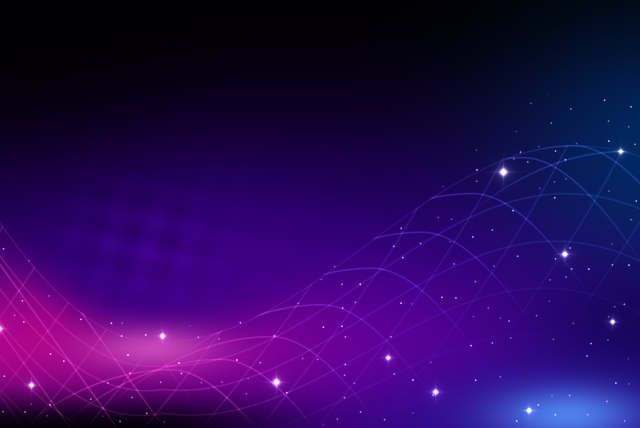
Give the GLSL for this background, as a WebGL 2 fragment shader.

```glsl
#version 300 es
precision highp float;
// A glowing wave-shaped mesh under a dark violet sky, with scattered stars.
// Soft elliptical glows tint the sky; the mesh is three families of curves
// hung below one crest function; hashed cells scatter the fine dust.
uniform vec2 u_resolution;
out vec4 fragColor;

float hash(vec2 c) {
  return fract(sin(dot(c, vec2(127.1, 311.7))) * 43758.5);
}

float glow(vec2 p, vec2 center, vec2 radius) {
  vec2 d = (p - center) / radius;
  return exp(-dot(d, d));
}

// Upper edge of the mesh: a valley at the left, a hill at the right
float crest(float x) {
  float leftRise = max(0.37 - x, 0.0);
  return 0.43 - 0.23 * cos((x - 0.37) * 3.2) + leftRise * leftRise;
}

float stroke(float dist) {
  float pixel = 1.0 / u_resolution.y;
  return 1.0 - smoothstep(0.0, 0.0012 + pixel, dist);
}

// Evenly repeated contour lines of a smooth field
float contours(float field) {
  float slope = length(vec2(dFdx(field), dFdy(field))) * u_resolution.y;
  return stroke(abs(fract(field) - 0.5) / max(slope, 0.001));
}

// Arches whose peaks climb along the crest, steeper on their right flank
float arches(vec2 p) {
  float sum = 0.0;
  for (int i = 0; i < 10; i++) {
    float peakX = 0.4 + 0.118 * float(i);
    float peakY = crest(peakX) - 0.065 * smoothstep(1.3, 1.0, peakX);
    float dx = p.x - peakX;
    float right = max(dx, 0.0), left = min(dx, 0.0);
    float drop = 1.1 * left * left + 4.5 * right * right / (1.0 + 1.5 * right);
    float slope = 2.2 * left + 8.0 * right / (1.0 + 2.0 * right);
    float fade = smoothstep(-0.42, -0.15, dx) * smoothstep(0.36, 0.12, dx);
    sum += fade * stroke(abs(p.y - peakY + drop) / sqrt(1.0 + slope * slope));
  }
  return sum;
}

// Bright core, halo and four thin rays
float star(vec2 d, float size) {
  d = abs(d) / size;
  float rays = exp(-d.x * 90.0 - d.y * 450.0) + exp(-d.y * 90.0 - d.x * 450.0);
  return 1.1 * exp(-dot(d, d) * 18000.0) + 0.6 * rays + 0.3 * exp(-length(d) * 90.0);
}

float dust(vec2 p) {
  vec2 cell = floor(p * 22.0);
  vec2 spot = 0.15 + 0.7 * vec2(hash(cell), hash(cell + 37.0));
  float dist = length(fract(p * 22.0) - spot) / 22.0;
  float bright = step(0.55, hash(cell + 71.0)) * (0.25 + 0.65 * hash(cell + 13.0));
  return bright * (1.0 - smoothstep(0.0007, 0.0034, dist));
}

vec3 sky(vec2 p, float depth) {
  float lift = p.y + 0.09 * smoothstep(0.6, 0.0, p.x);
  vec3 c = mix(vec3(0.005, 0.0, 0.015), vec3(0.15, 0.0, 0.44), smoothstep(0.98, 0.33, lift));
  c = mix(c, vec3(0.25, 0.0, 0.53), 0.75 * glow(p, vec2(0.42, 0.36), vec2(0.42, 0.21)));
  c = mix(c, vec3(0.0, 0.17, 0.39), 0.95 * glow(p, vec2(1.56, 0.64), vec2(0.36, 0.30)));
  c = mix(c, vec3(0.35, 0.0, 0.60), 0.9 * glow(p, vec2(0.88, 0.19), vec2(0.42, 0.20)));
  c = mix(c, vec3(0.07, 0.02, 0.33), 0.8 * glow(p, vec2(1.49, 0.23), vec2(0.20, 0.14)));
  // Magenta light gathered under the valley
  float under = smoothstep(-0.12, 0.09, depth);
  c = mix(c, vec3(0.54, 0.0, 0.60), 0.8 * under * glow(p, vec2(0.50, 0.18), vec2(0.34, 0.13)));
  c = mix(c, vec3(0.68, 0.02, 0.54), under * glow(p, vec2(0.03, 0.20), vec2(0.40, 0.17)));
  c = mix(c, vec3(0.84, 0.34, 0.76), 0.8 * glow(p, vec2(0.36, 0.185), vec2(0.15, 0.05)));
  // Dark floor at the left, blue light at the lower right
  c *= 1.0 - 0.9 * exp(-p.y * p.y / 0.0045) * smoothstep(0.9, 0.3, p.x);
  c = mix(c, vec3(0.13, 0.1, 0.62), 0.7 * glow(p, vec2(1.30, 0.02), vec2(0.33, 0.14)));
  c = mix(c, vec3(0.33, 0.55, 0.97), 0.9 * glow(p, vec2(1.33, 0.03), vec2(0.17, 0.065)));
  // Faint out-of-focus weave in the violet haze
  float weave = sin(p.x * 42.0 + p.y * 30.0) * sin(p.x * 25.0 - p.y * 48.0);
  return c + vec3(0.03, 0.01, 0.07) * weave * glow(p, vec2(0.34, 0.43), vec2(0.18, 0.12));
}

void main() {
  vec2 p = gl_FragCoord.xy / u_resolution.y;
  p.x *= 1.5 * u_resolution.y / u_resolution.x;
  float depth = crest(p.x) - p.y;
  vec3 color = sky(p, depth);

  // Mesh: ribs along the crest, rising diagonals, and falling curves
  float ribs = contours(depth / (0.055 + 0.06 * abs(p.x - 0.38)) + 0.5);
  float rising = contours((p.x - 0.85 * p.y + 0.25 * p.y * p.y) / 0.135);
  float falling = contours((p.x + 0.72 * p.y) / 0.11) * smoothstep(0.48, 0.28, p.x) + arches(p);
  float inside = smoothstep(-0.004, 0.003, depth);
  float fade = inside * smoothstep(0.60, 0.12, depth) * smoothstep(-0.02, 0.08, p.y);
  fade *= 1.0 - 0.95 * glow(p, vec2(1.42, 0.08), vec2(0.36, 0.24));
  vec3 ink = mix(vec3(0.92, 0.22, 0.82), vec3(0.40, 0.20, 0.95), smoothstep(0.4, 1.0, p.x));
  ink = mix(ink, vec3(0.14, 0.38, 0.82), smoothstep(1.05, 1.45, p.x));
  float mesh = 0.30 * ribs + 0.27 * rising + 0.48 * falling;
  float nodes = falling * (ribs + rising);
  color = mix(color, ink, min(fade * (mesh + 0.3 * nodes), 0.9));

  // Fine dust over the mesh and a little above its hill
  float above = 0.02 + 0.09 * smoothstep(0.9, 1.3, p.x);
  color += vec3(0.75, 0.65, 0.95) * dust(p) * smoothstep(-above - 0.02, -above, depth);

  // Large stars: position and size
  vec3 stars[11] = vec3[11](
    vec3(1.18, 0.598, 1.0), vec3(1.324, 0.406, 0.75), vec3(1.455, 0.646, 0.6),
    vec3(1.436, 0.248, 0.6), vec3(0.91, 0.164, 0.6), vec3(0.648, 0.107, 0.9),
    vec3(1.021, 0.084, 0.7), vec3(1.24, 0.041, 0.6), vec3(0.381, 0.215, 0.6),
    vec3(0.074, 0.1, 0.65), vec3(0.0, 0.232, 0.6));
  for (int i = 0; i < 11; i++)
    color += vec3(0.95, 0.9, 1.0) * star(p - stars[i].xy, stars[i].z);
  fragColor = vec4(min(color, 1.0), 1.0);
}
```
